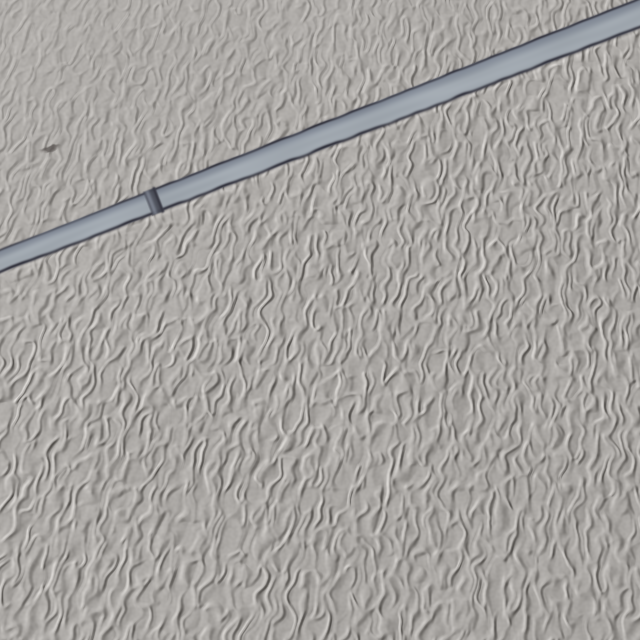
Write a three.js fragment shader that draws this texture.

```glsl
varying vec2 vUv;

const vec3 PLASTER = vec3(0.662, 0.650, 0.636);
const vec3 PIPE_LIGHT = vec3(0.63, 0.66, 0.69);
const vec3 PIPE_SHADE = vec3(0.50, 0.53, 0.58);
const vec3 SEAM_DARK = vec3(0.20, 0.20, 0.24);

vec2 gradientAt(vec2 cell) {
  float h = fract(sin(dot(cell, vec2(127.1, 311.7))) * 43758.55);
  return vec2(cos(6.2832 * h), sin(6.2832 * h));
}

float gradientNoise(vec2 p) {
  vec2 i = floor(p), f = fract(p);
  vec2 u = f * f * f * (f * (f * 6.0 - 15.0) + 10.0);
  vec2 x = vec2(1.0, 0.0), y = vec2(0.0, 1.0);
  float a = dot(gradientAt(i), f);
  float b = dot(gradientAt(i + x), f - x);
  float c = dot(gradientAt(i + y), f - y);
  float d = dot(gradientAt(i + 1.0), f - 1.0);
  return mix(mix(a, b, u.x), mix(c, d, u.x), u.y);
}

// Wall plane receding towards the top, with leaning strokes
vec2 wallPlane(vec2 uv) {
  vec2 q = vec2((uv.x - 0.5) / (1.0 - 0.30 * uv.y), uv.y * (1.0 + 0.22 * uv.y));
  q.x -= 0.17 * q.y;
  return q;
}

// Broken, worm-like stucco ridges
float stuccoHeight(vec2 uv) {
  vec2 q = wallPlane(uv);
  vec2 bend = vec2(gradientNoise(q * vec2(36.0, 30.0) + 7.3), gradientNoise(q * 33.0 + 41.7));
  vec2 s = q * vec2(56.0, 20.0) + bend * vec2(0.75, 0.45);
  float worm = 1.0 - smoothstep(0.0, 0.34, abs(gradientNoise(s)));
  float breaks = smoothstep(-0.38, 0.10, gradientNoise(s * vec2(0.8, 1.3) + 19.4));
  float lumps = gradientNoise(s * vec2(1.25, 1.5) + 63.2);
  return worm * breaks + 0.65 * lumps;
}

float boxDistance(vec2 p, vec2 halfSize) {
  vec2 d = abs(p) - halfSize;
  return length(max(d, 0.0)) + min(max(d.x, d.y), 0.0);
}

float fill(float dist, float blur) {
  return 1.0 - smoothstep(-blur, blur, dist);
}

float line(float offset, float width) {
  return exp(-offset * offset / (width * width));
}

vec3 wallColor(vec2 uv) {
  vec2 towardsShade = vec2(0.0020, -0.0009);
  float slope = stuccoHeight(uv + towardsShade) - stuccoHeight(uv - towardsShade);
  float relief = mix(0.32, 1.0, smoothstep(0.05, 0.75, 1.05 - uv.y + 0.42 * uv.x));
  float light = slope > 0.0 ? 0.14 * slope : 0.27 * slope;
  float mottling = 0.015 * gradientNoise(uv * 5.0) + 0.025 * gradientNoise(uv * 170.0);
  float falloff = 0.022 * (uv.y - uv.x) + 0.008;
  return PLASTER + relief * light + mottling + falloff;
}

// Flat conduit: x runs along it, y across it
vec3 addPipe(vec3 color, vec2 p, float radius) {
  float across = p.y / radius;
  float wobble = gradientNoise(vec2(p.x * 38.0, 2.5));
  float streak = gradientNoise(vec2(p.x * 9.0, across * 1.5));

  vec3 body = mix(PIPE_LIGHT, PIPE_SHADE, smoothstep(0.0, 0.9, across));
  body += 0.04 * streak;
  color = mix(color, body, fill(abs(p.y) - radius, 0.0014));

  float upper = line(p.y - radius * (0.95 + 0.07 * wobble), 0.0022);
  float lower = line(p.y + radius * (0.96 - 0.10 * wobble), 0.0027);
  float upperStrength = mix(0.5, 0.78, smoothstep(0.1, 0.35, p.x));
  color = mix(color, SEAM_DARK, upper * (upperStrength + 0.3 * wobble));
  color = mix(color, SEAM_DARK, lower * (0.85 + 0.25 * wobble));

  // Pale lip of plaster just below the lower seam
  return color + 0.05 * line(p.y + radius * 1.3, 0.003);
}

// Dark clip with a paler core around the conduit
vec3 addClip(vec3 color, vec2 p, float radius) {
  float band = fill(boxDistance(p, vec2(0.0095, radius * 1.1)), 0.0025);
  vec3 metal = mix(vec3(0.27, 0.28, 0.32), vec3(0.45, 0.47, 0.52), line(p.x + 0.004, 0.004));
  color = mix(color, metal, 0.9 * band);
  float rim = line(p.x - 0.0075, 0.0025) * fill(abs(p.y) - radius * 1.2, 0.003);
  return mix(color, SEAM_DARK, 0.75 * rim);
}

// Small ragged chip in the plaster
vec3 addChip(vec3 color, vec2 p) {
  p.y -= 0.25 * p.x + 0.004 * gradientNoise(p * 130.0);
  float chip = fill(length(p / vec2(0.013, 0.0045)) - 1.0, 0.5);
  return mix(color, vec3(0.34, 0.32, 0.31), 0.75 * chip);
}

void main() {
  vec2 along = normalize(vec2(1.0, 0.388));
  vec2 fromStart = vUv - vec2(0.0, 0.592);
  vec2 pipe = vec2(dot(fromStart, along), dot(fromStart, vec2(-along.y, along.x)));
  float radius = mix(0.0165, 0.0215, vUv.x);

  vec3 color = wallColor(vUv);
  color = addChip(color, vUv - vec2(0.078, 0.768));
  color = addPipe(color, pipe, radius);
  color = addClip(color, pipe - vec2(0.2575, 0.0), radius);
  gl_FragColor = vec4(clamp(color, 0.0, 1.0), 1.0);
}
```
